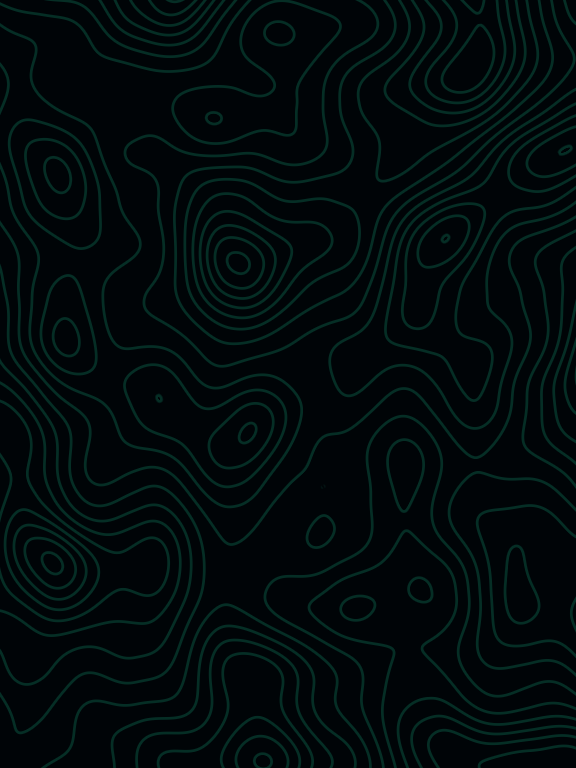
Reproduce this pattern procedurally as a WebGL 2 fragment shader.

```glsl
#version 300 es
precision highp float;
// Topographic contour lines: thin dark green curves on a near-black ground.
// A smooth gradient-noise height field is cut at even levels; its analytic
// slope turns the height offset into a distance, so lines keep one width.

#define CELLS 2.8          // broad noise cells across the canvas width
#define LEVELS 8.4         // contour levels per unit of height
#define LINE_WIDTH 0.0047  // in canvas widths
#define DETAIL_GAIN 0.42   // strength of the finer octave
#define DETAIL_SCALE 2.1   // frequency of the finer octave
#define STEEPEN 1.2        // extra rise near peaks and pits
#define OCTAVES 2
#define SEED vec2(37.3, 18.6)
#define GROUND vec3(0.0, 0.017, 0.028)
#define INK vec3(0.02, 0.18, 0.147)

uniform vec2 u_resolution;
out vec4 fragColor;

// Unit gradient at a lattice point, from an integer hash
vec2 latticeGradient(ivec2 cell) {
    uint h = uint(cell.x) * 1597334677u ^ uint(cell.y) * 3812015801u;
    h = (h ^ (h >> 16)) * 2246822519u;
    h = (h ^ (h >> 13)) * 3266489917u;
    h ^= h >> 16;
    float angle = float(h & 65535u) / 65536.0 * 6.28319;
    return vec2(cos(angle), sin(angle));
}

// Gradient noise: x holds the value, yz its derivative
vec3 gradientNoise(vec2 p) {
    ivec2 cell = ivec2(floor(p));
    vec2 f = fract(p);
    vec2 fade = f * f * f * (f * (f * 6.0 - 15.0) + 10.0);
    vec2 fadeSlope = 30.0 * f * f * (f - 1.0) * (f - 1.0);

    vec3 sum = vec3(0.0);
    for (int y = 0; y < 2; y++) {
        for (int x = 0; x < 2; x++) {
            ivec2 corner = ivec2(x, y);
            vec2 side = vec2(corner);
            vec2 gradient = latticeGradient(cell + corner);
            float ramp = dot(gradient, f - side);
            vec2 weight = mix(1.0 - fade, fade, side);
            vec2 weightSlope = fadeSlope * (2.0 * side - 1.0);
            sum.x += weight.x * weight.y * ramp;
            sum.yz += weight.x * weight.y * gradient
                    + weightSlope * weight.yx * ramp;
        }
    }
    return sum;
}

// Terrain height and slope, summed over the octaves
vec3 terrain(vec2 p) {
    vec3 sum = vec3(0.0);
    float gain = 1.0;
    float scale = CELLS;
    for (int i = 0; i < OCTAVES; i++) {
        vec3 n = gradientNoise(p * scale + SEED * float(i + 1));
        sum += gain * vec3(n.x, n.yz * scale);
        gain *= DETAIL_GAIN;
        scale *= DETAIL_SCALE;
    }
    // Cubic lift evens the line spacing between flanks and summits
    float square = sum.x * sum.x;
    return sum * vec3(1.0 + STEEPEN * square,
                      vec2(1.0 + 3.0 * STEEPEN * square));
}

void main() {
    vec2 p = gl_FragCoord.xy / u_resolution.x;
    float pixel = 1.0 / u_resolution.x;

    // Distance to the nearest contour, in canvas widths
    vec3 level = terrain(p) * LEVELS;
    float offset = abs(fract(level.x) - 0.5);
    float dist = offset / max(length(level.yz), 0.001);

    // Antialiased stroke
    float stroke = clamp((0.5 * LINE_WIDTH - dist) / pixel + 0.5, 0.0, 1.0);
    fragColor = vec4(mix(GROUND, INK, stroke), 1.0);
}
```
